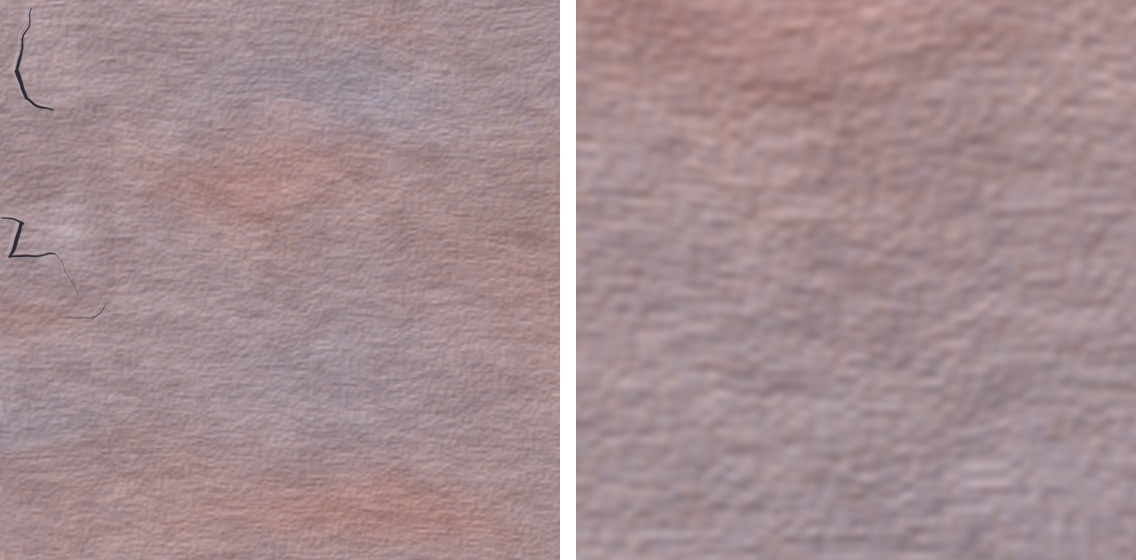
Left: the whole. Right: its middle third, enlarged.
Reproduce this texture procedurally as a WebGL 1 fragment shader.

```glsl
precision highp float;
// Weathered mauve plaster with rosy and lilac stains, fine brushed grain and two flaking cracks.
uniform vec2 u_resolution;

const vec3 BASE = vec3(0.636, 0.556, 0.572);
const vec3 ROSE = vec3(0.675, 0.525, 0.512);
const vec3 LILAC = vec3(0.605, 0.562, 0.608);
const vec3 UMBER = vec3(0.575, 0.480, 0.475);
const vec3 CRACK = vec3(0.13, 0.13, 0.17);
const vec3 RIM = vec3(0.75, 0.69, 0.73);
const float GRAIN_SCALE = 185.0;
const float GRAIN_RELIEF = 0.075;
const float STREAK_DEPTH = 0.085;
const float MOTTLE_DEPTH = 0.09;
const float EDGE = 0.0016;

float hash(vec2 cell) {
  vec3 q = fract(cell.xyx * 0.1031);
  q += dot(q, q.yzx + 33.33);
  return fract((q.x + q.y) * q.z);
}

float noise(vec2 p) {
  vec2 i = floor(p), f = fract(p);
  f = f * f * (3.0 - 2.0 * f);
  return mix(mix(hash(i), hash(i + vec2(1.0, 0.0)), f.x),
             mix(hash(i + vec2(0.0, 1.0)), hash(i + 1.0), f.x), f.y);
}

float layeredNoise(vec2 p) {
  float sum = 0.0, weight = 0.5;
  for (int i = 0; i < 4; i++) {
    sum += weight * noise(p);
    p = mat2(1.6, 0.5, -0.5, 1.9) * p + 17.3;
    weight *= 0.5;
  }
  return sum / 0.9375;
}

// Soft elliptical stain
float stain(vec2 p, vec2 centre, vec2 radius) {
  vec2 d = (p - centre) / radius;
  return exp(-dot(d, d));
}

// Soft-edged rectangle
float panel(vec2 p, vec2 centre, vec2 halfSize, float blur) {
  vec2 d = abs(p - centre) - halfSize;
  return 1.0 - smoothstep(-blur, blur, max(d.x, d.y));
}

// Line whose half width runs from widths.x to widths.y
float stroke(vec2 p, vec2 a, vec2 b, vec2 widths) {
  vec2 ab = b - a;
  float t = clamp(dot(p - a, ab) / dot(ab, ab), 0.0, 1.0);
  float w = mix(widths.x, widths.y, t);
  return 1.0 - smoothstep(w - EDGE, w + EDGE, length(p - a - ab * t));
}

float cracks(vec2 p) {
  p += 0.010 * (vec2(noise(p * 45.0), noise(p * 45.0 + 31.0)) - 0.5);
  // Upper hook
  float c = stroke(p, vec2(0.055, 0.985), vec2(0.030, 0.875), vec2(0.0005, 0.0025));
  c = max(c, stroke(p, vec2(0.030, 0.875), vec2(0.043, 0.823), vec2(0.0032, 0.0030)));
  c = max(c, stroke(p, vec2(0.043, 0.823), vec2(0.095, 0.804), vec2(0.0026, 0.0012)));
  // Lower zigzag, fading into a hairline
  c = max(c, stroke(p, vec2(0.000, 0.612), vec2(0.044, 0.604), vec2(0.0010, 0.0022)));
  c = max(c, stroke(p, vec2(0.040, 0.604), vec2(0.020, 0.540), vec2(0.0034, 0.0030)));
  c = max(c, stroke(p, vec2(0.020, 0.540), vec2(0.098, 0.545), vec2(0.0022, 0.0008)));
  c = max(c, 0.5 * stroke(p, vec2(0.098, 0.545), vec2(0.140, 0.475), vec2(0.0006, 0.0001)));
  c = max(c, 0.6 * stroke(p, vec2(0.190, 0.455), vec2(0.165, 0.432), vec2(0.0006, 0.0012)));
  return max(c, 0.5 * stroke(p, vec2(0.165, 0.432), vec2(0.110, 0.434), vec2(0.0010, 0.0002)));
}

void main() {
  vec2 p = gl_FragCoord.xy / u_resolution;
  vec2 warp = vec2(layeredNoise(p * 6.0), layeredNoise(p * 6.0 + 40.0)) - 0.5;
  vec2 q = p + 0.16 * warp;
  float cloud = layeredNoise(q * vec2(4.0, 7.0) + 8.0);

  // Broad stains
  float rose = stain(q, vec2(0.46, 0.69), vec2(0.26, 0.09))
             + stain(q, vec2(0.72, 0.07), vec2(0.22, 0.10))
             + 0.6 * stain(q, vec2(0.35, 0.10), vec2(0.50, 0.14))
             + 0.6 * stain(q, vec2(0.95, 0.50), vec2(0.20, 0.20))
             + 0.7 * stain(q, vec2(0.07, 0.47), vec2(0.10, 0.05))
             + 0.6 * stain(q, vec2(0.69, 0.97), vec2(0.08, 0.03));
  float lilac = stain(q, vec2(0.60, 0.84), vec2(0.25, 0.09))
              + 0.8 * stain(q, vec2(0.04, 0.30), vec2(0.16, 0.11))
              + 0.6 * stain(q, vec2(0.62, 0.33), vec2(0.24, 0.14))
              + 0.6 * stain(q, vec2(1.00, 0.95), vec2(0.06, 0.09));
  float umber = stain(q, vec2(0.06, 0.20), vec2(0.22, 0.022))
              + 0.6 * stain(q, vec2(0.88, 0.95), vec2(0.11, 0.05))
              + 0.6 * stain(q, vec2(0.92, 0.62), vec2(0.14, 0.12));
  vec3 color = mix(BASE, ROSE, clamp(rose * (0.45 + 0.8 * cloud), 0.0, 1.0));
  color = mix(color, LILAC, clamp(lilac * (0.5 + 0.6 * cloud), 0.0, 1.0));
  color = mix(color, UMBER, 0.55 * clamp(umber * (0.4 + cloud), 0.0, 1.0));

  // Faint plaster panels beside the cracks
  vec2 ragged = p + 0.015 * warp;
  color -= 0.020 * panel(ragged, vec2(0.08, 0.63), vec2(0.122, 0.18), 0.008);
  color += 0.028 * panel(ragged, vec2(0.09, 0.91), vec2(0.048, 0.10), 0.006);
  color = mix(color, RIM, 0.5 * stain(q, vec2(0.09, 0.59), vec2(0.05, 0.03)));

  // Mottling, horizontal brush streaks and lit grain
  float mottle = layeredNoise(p * vec2(14.0, 26.0) + 5.0) - 0.5;
  float streak = noise(p * vec2(38.0, 190.0) + 6.0 * warp) - 0.5;
  vec2 g = p * vec2(0.75, 1.0) * GRAIN_SCALE + 3.0 * warp;
  float relief = noise(g) - noise(g + vec2(-0.45, 0.75));
  color += MOTTLE_DEPTH * mottle + STREAK_DEPTH * streak + GRAIN_RELIEF * relief;
  color += 0.03 * (noise(p * 120.0 + 70.0) - 0.5) * vec3(1.0, 0.1, -0.8);

  // Cracks with a lit lip
  color = mix(color, RIM, 0.6 * cracks(p + vec2(0.006, -0.005)));
  color = mix(color, CRACK, 0.92 * cracks(p));
  gl_FragColor = vec4(clamp(color, 0.0, 1.0), 1.0);
}
```
